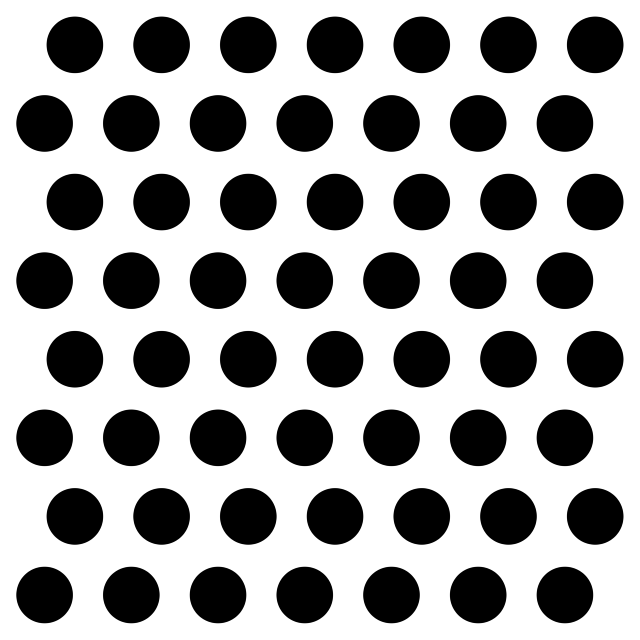
Reproduce this pattern procedurally as a three.js fragment shader.

```glsl
// Staggered rows of black discs on white, seven across and eight up.
// Each point finds its nearest row and column in the finite grid, then
// a circle distance gives the disc; odd rows are shifted to the right.

#define COLUMNS 7.0
#define ROWS 8.0
#define FIRST_CENTER vec2(0.0697, 0.0703)
#define SPACING vec2(0.1355, 0.1228)
#define ODD_ROW_SHIFT 0.0473
#define RADIUS 0.0442
#define EDGE 0.002
#define PAPER vec3(1.0)
#define INK vec3(0.0)

varying vec2 vUv;

// Signed distance to the nearest disc of the staggered grid
float discDistance(vec2 point) {
  vec2 local = point - FIRST_CENTER;
  float row = clamp(floor(local.y / SPACING.y + 0.5), 0.0, ROWS - 1.0);
  local.x -= mod(row, 2.0) * ODD_ROW_SHIFT;
  float column = clamp(floor(local.x / SPACING.x + 0.5), 0.0, COLUMNS - 1.0);
  return length(local - vec2(column, row) * SPACING) - RADIUS;
}

void main() {
  // Soft edge centred on the disc outline
  float paperCover = smoothstep(-0.5 * EDGE, 0.5 * EDGE, discDistance(vUv));
  gl_FragColor = vec4(mix(INK, PAPER, paperCover), 1.0);
}
```
